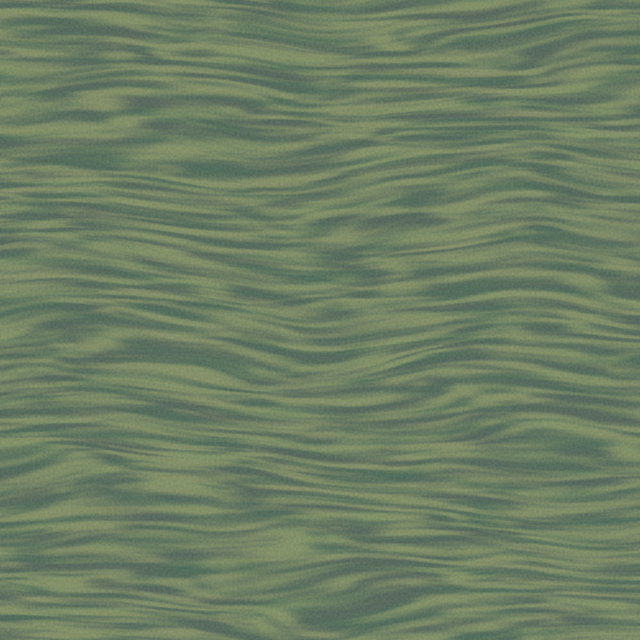
This texture is drawn by a WebGL 2 fragment shader. Its source:

```glsl
#version 300 es
precision highp float;

uniform vec2 u_resolution;
out vec4 fragColor;

#define STREAK_SCALE vec2(6.5, 58.0)
#define BAND_COUNT 36.0
#define BAND_WEIGHT 0.24
#define BEND 0.050
#define CONTRAST 0.60
#define TINT 0.013
#define GRAIN 0.042
#define GRAIN_SCALE 250.0
#define SHADE vec3(0.340, 0.422, 0.368)
#define LIGHT vec3(0.515, 0.570, 0.414)

// Integer hash of a lattice cell, 0 to 1
float hash(ivec2 cell) {
    uint h = uint(cell.x) * 1597334677u ^ uint(cell.y) * 3812015801u;
    h = (h ^ (h >> 15)) * 2246822519u;
    h = (h ^ (h >> 13)) * 3266489917u;
    return float((h ^ (h >> 16)) >> 8) / 16777216.0;
}

// Dot product of a random unit gradient with the offset from its corner
float cornerSlope(ivec2 cell, vec2 offset) {
    float angle = 6.28319 * hash(cell);
    return dot(vec2(cos(angle), sin(angle)), offset);
}

// Gradient noise, centred on zero
float noise(vec2 p) {
    ivec2 cell = ivec2(floor(p));
    vec2 f = fract(p);
    vec2 w = f * f * f * (f * (f * 6.0 - 15.0) + 10.0);
    float low = mix(cornerSlope(cell, f),
                    cornerSlope(cell + ivec2(1, 0), f - vec2(1.0, 0.0)), w.x);
    float high = mix(cornerSlope(cell + ivec2(0, 1), f - vec2(0.0, 1.0)),
                     cornerSlope(cell + ivec2(1, 1), f - vec2(1.0, 1.0)), w.x);
    return mix(low, high, w.y);
}

// Slow bends, with a sideways shear that tapers the streak ends
vec2 flow(vec2 p) {
    float bend = BEND * noise(p * vec2(2.4, 4.5) + 11.3);
    float ripple = 0.012 * noise(p * vec2(5.5, 19.0) + 37.7);
    float shear = 0.10 * noise(p * vec2(4.0, 19.0) + 71.9);
    return p + vec2(shear, bend + ripple);
}

// Continuous bands whose phase folds into forks and narrow eyes
float bands(vec2 p) {
    float phase = BAND_COUNT * p.y
        + 1.7 * noise(p * vec2(3.5, 14.0) + 53.9)
        + 0.8 * noise(p * vec2(6.0, 38.0) + 17.3);
    return sin(6.28319 * phase);
}

// Three octaves of long horizontal streaks
float streaks(vec2 p) {
    float sum = 0.0;
    float weight = 0.85;
    vec2 scale = STREAK_SCALE;
    for (int i = 0; i < 3; i++) {
        sum += weight * noise(p * scale + 23.7 * float(i + 1));
        scale *= vec2(1.7, 1.8);
        weight *= 0.62;
    }
    return sum;
}

void main() {
    vec2 p = gl_FragCoord.xy / min(u_resolution.x, u_resolution.y);
    vec2 q = flow(p);

    // Blend between the two tones
    float height = streaks(q) + BAND_WEIGHT * bands(q);
    float tone = smoothstep(-CONTRAST, CONTRAST, height);
    vec3 color = mix(SHADE, LIGHT, tone);

    // Drift from teal to grey, strongest in the shaded streaks
    float tint = noise(q * vec2(7.0, 60.0) + 91.3) * 2.0;
    color += TINT * tint * (1.0 - 0.6 * tone) * vec3(1.0, -0.7, 0.3);

    // Fine soft grain
    color += GRAIN * noise(p * GRAIN_SCALE + 0.37);

    fragColor = vec4(color, 1.0);
}
```
